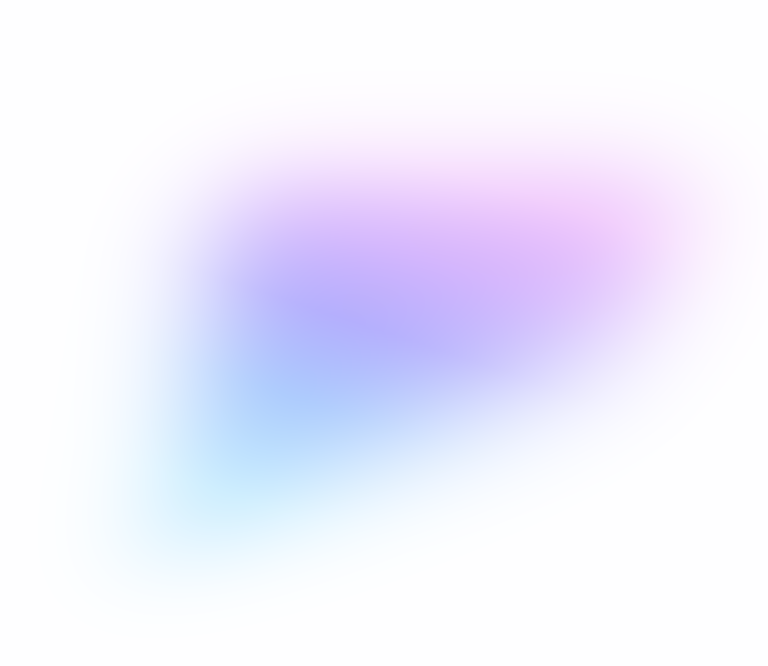
Write a Shadertoy shader that draws this background.

```glsl
// Layout, in canvas heights
const float ASPECT = 1.1532;
const vec2 GRADIENT_AXIS = vec2(-0.33, -1.0);
const float GRADIENT_OFFSET = 1.0;

// Tints along the gradient, from upper right to lower left
const vec3 PAPER  = vec3(0.998, 0.998, 1.0);
const vec3 PINK   = vec3(0.925, 0.730, 0.985);
const vec3 LILAC  = vec3(0.820, 0.700, 0.990);
const vec3 VIOLET = vec3(0.700, 0.680, 0.990);
const vec3 BLUE   = vec3(0.645, 0.775, 0.990);
const vec3 CYAN   = vec3(0.670, 0.885, 0.995);

const float PINK_STOP   = 0.03;
const float LILAC_STOP  = 0.18;
const float VIOLET_STOP = 0.308;
const float BLUE_STOP   = 0.45;
const float CYAN_STOP   = 0.63;

// Blur radius of each side of the cloud
const float TOP_BLUR      = 0.072;
const float LEFT_BLUR     = 0.087;
const float RIGHT_BLUR    = 0.093;
const float BOTTOM_BLUR   = 0.075;
const float DIAGONAL_BLUR = 0.090;

// Gaussian-blurred half plane, close to the normal distribution's integral
float softEdge(vec2 p, vec2 anchor, vec2 inward, float blur) {
    float z = clamp(dot(p - anchor, inward) / blur, -4.0, 4.0);
    return 1.0 / (1.0 + exp(-z * (1.6 + 0.07 * z * z)));
}

// Blurred five-sided cloud
float cloudCoverage(vec2 p) {
    float top      = softEdge(p, vec2(0.0, 0.737), vec2(0.0, -1.0), TOP_BLUR);
    float left     = softEdge(p, vec2(0.284, 0.399), vec2(0.984, -0.177), LEFT_BLUR);
    float right    = softEdge(p, vec2(1.018, 0.0), vec2(-1.0, 0.0), RIGHT_BLUR);
    float bottom   = softEdge(p, vec2(0.0, 0.122), vec2(0.0, 1.0), BOTTOM_BLUR);
    float diagonal = softEdge(p, vec2(0.405, 0.234), vec2(-0.455, 0.891), DIAGONAL_BLUR);
    return top * left * right * bottom * diagonal;
}

float ramp(float from, float to, float t) {
    return clamp((t - from) / (to - from), 0.0, 1.0);
}

// Slanted gradient through the five tints
vec3 cloudTint(vec2 p) {
    float t = GRADIENT_OFFSET + dot(p, GRADIENT_AXIS);
    vec3 tint = mix(PINK, LILAC, ramp(PINK_STOP, LILAC_STOP, t));
    tint = mix(tint, VIOLET, ramp(LILAC_STOP, VIOLET_STOP, t));
    tint = mix(tint, BLUE, ramp(VIOLET_STOP, BLUE_STOP, t));
    return mix(tint, CYAN, ramp(BLUE_STOP, CYAN_STOP, t));
}

void mainImage(out vec4 fragColor, in vec2 fragCoord) {
    vec2 p = fragCoord / iResolution.xy * vec2(ASPECT, 1.0);
    fragColor = vec4(mix(PAPER, cloudTint(p), cloudCoverage(p)), 1.0);
}
```
